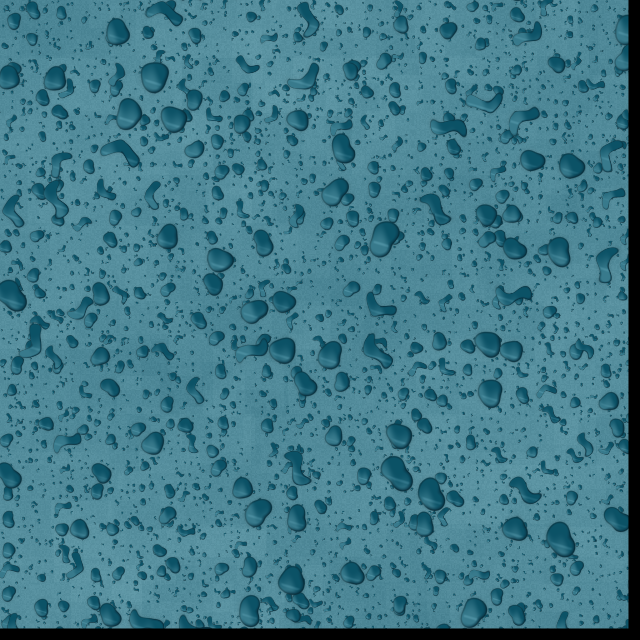
This texture is drawn by a Shadertoy shader. Its source:

```glsl
// Water drops of many sizes on a patchy teal sheet with a black right and lower edge.

vec3 hash3(vec2 p) {
    vec3 q = fract(p.xyx * vec3(0.1031, 0.1030, 0.0973));
    q += dot(q, q.yxz + 33.33);
    return fract((q.xxy + q.yzz) * q.zyx);
}

// Sheet: slow waves of tone, overlaid rectangular patches, fine grain
vec3 sheet(vec2 uv) {
    float tone = 0.35 * sin(uv.x * 7.0 + 2.0 * sin(uv.y * 5.0))
               + 0.35 * sin(uv.y * 9.0 - uv.x * 4.0 + 1.3);
    for (float i = 0.0; i < 3.0; i++) {
        vec2 grid = vec2(9.0, 11.0) + 6.0 * i;
        vec2 p = uv * grid;
        p.x += 0.5 * hash3(vec2(floor(p.y), i)).x;
        tone += 0.8 * (hash3(floor(p) + 37.0 * i).y - 0.5);
    }
    float grain = hash3(floor(uv * 512.0)).x - 0.5;
    return vec3(0.325, 0.55, 0.61) + tone * vec3(0.030, 0.027, 0.025) + 0.035 * grain;
}

// One layer of drops: the nearest drop of a jittered grid is shaded over the colour
void addDrops(inout vec3 color, vec2 uv, float cells, float size, float density, float seed) {
    vec2 p = uv * cells;
    float nearest = 9.0, depth = 0.0, radius = size;
    vec2 local = vec2(0.0);
    vec3 traits = vec3(0.0);

    for (int y = -1; y <= 1; y++)
    for (int x = -1; x <= 1; x++) {
        vec2 id = floor(p) + vec2(x, y);
        vec3 h = hash3(id + seed);
        if (h.z > density) continue;
        vec3 k = hash3(id + seed + 71.0);
        float r = size * mix(0.62, 1.2, k.x);
        float worm = step(0.68, k.z);
        vec2 offset = p - id - 0.5 - 0.65 * (h.xy - 0.5);

        // Rounded or wormlike outline: a bent capsule with a wavy radius
        float turn = (k.y - 0.5) * mix(1.8, 2.8, worm);
        vec2 q = mat2(cos(turn), sin(turn), -sin(turn), cos(turn)) * offset;
        q.x += worm * 0.36 * r * sin(2.3 * q.y / r + 6.3 * h.x);
        float a = atan(q.y, q.x);
        float wave = 1.0 + 0.11 * sin(2.0 * a + 6.3 * h.y) + 0.08 * sin(3.0 * a + 6.3 * k.x);
        float reach = r * mix(0.65 * k.z, 0.95, worm);
        float thick = r * mix(0.88, 0.48, worm);
        q.y -= clamp(q.y, -reach, reach);
        float d = length(q) - thick * wave;
        if (d < nearest) {
            nearest = d;
            depth = -d / thick;
            radius = r;
            local = offset / r;
            traits = vec3(h.x, k.yx);
        }
    }

    // Body with a soft facet, dark lower right rim, thin outline and glint
    float facet = -0.45 * local.x - 0.5 * local.y + 0.18 * sin(4.0 * local.x + 6.3 * traits.x);
    facet += 0.5 * (traits.y - 0.5);
    vec3 body = mix(vec3(0.045, 0.32, 0.40), vec3(0.22, 0.48, 0.55), smoothstep(-0.35, 0.55, facet));
    float side = dot(local / (length(local) + 0.001), vec2(0.8, -0.6));
    float rim = (1.0 - smoothstep(0.05, 0.42, depth)) * smoothstep(-0.3, 0.7, side);
    body = mix(body, vec3(0.03, 0.22, 0.29), 0.8 * rim);
    body *= 1.0 - 0.28 * (1.0 - smoothstep(0.0, 0.2, depth));
    float glint = smoothstep(0.18, 0.0, abs(local.y + 0.45 + 0.3 * local.x))
                * smoothstep(0.15, 0.4, depth);
    body += 0.08 * glint * traits.z;

    // Faint contact shade, then the drop with a smooth edge
    color *= 1.0 - 0.1 * exp(-9.0 * max(nearest, 0.0) / radius);
    float edge = 0.8 * cells / iResolution.y;
    color = mix(color, body, smoothstep(edge, -edge, nearest));
}

void mainImage(out vec4 fragColor, in vec2 fragCoord) {
    vec2 uv = fragCoord / iResolution.xy;
    vec3 color = sheet(uv);

    // Small drops first, large ones on top
    addDrops(color, uv, 92.0, 0.18, 0.36, 11.0);
    addDrops(color, uv, 48.0, 0.22, 0.46, 203.0);
    addDrops(color, uv, 25.0, 0.24, 0.50, 419.0);
    addDrops(color, uv, 14.0, 0.255, 0.58, 631.0);

    // Black strips along the right and the bottom
    float px = 0.7 / iResolution.y;
    float inside = smoothstep(-px, px, 0.982 - uv.x) * smoothstep(-px, px, uv.y - 0.018);
    fragColor = vec4(color * inside, 1.0);
}
```
